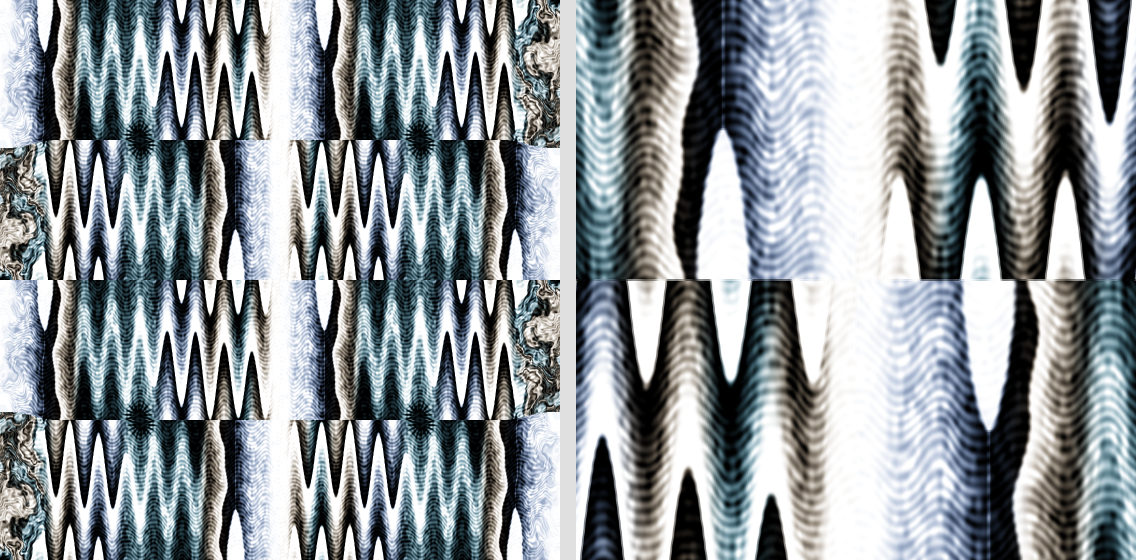
Left, the full canvas; right, a detail of the centre.
Write a three.js fragment shader that draws this pattern.

```glsl
// Brushed ink flames: four bands of two tiles, every other band turned half round.
// Each tile shades a height field skewed by a steep cosine, so its tones form long
// chevrons; fine ripples and grain roughen them, and noise marbles the outer sides.
varying vec2 vUv;

const float PI = 3.14159265;
const float COLUMNS = 2.0;
const float ROWS = 4.0;
const float PEAKS = 10.0;          // chevrons per tile
const float PEAK_HEIGHT = 0.26;    // in tile heights
const float BAND_RATE = 1.35;      // tone ramps per tile height
const float RIPPLES = 34.0;        // fine lines per tile height
const float RIPPLE_DEPTH = 0.15;
const float GRAIN_DEPTH = 0.5;
const float SEAM_BEND = 0.014;
const float SOFTNESS = 0.0005;     // sample offset that smooths edges
const vec3 TEAL = vec3(-0.12, 0.02, 0.07);
const vec3 NAVY = vec3(-0.08, -0.01, 0.10);
const vec3 BROWN = vec3(0.04, 0.0, -0.05);
const vec3 LAVENDER = vec3(-0.08, -0.01, 0.11);

float hash(vec2 p) {
  vec3 q = fract(vec3(p.xyx) * 0.1031);
  q += dot(q, q.yzx + 33.33);
  return fract((q.x + q.y) * q.z);
}

float noise(vec2 p) {
  vec2 i = floor(p), f = fract(p);
  f = f * f * (3.0 - 2.0 * f);
  return mix(mix(hash(i), hash(i + vec2(1.0, 0.0)), f.x),
             mix(hash(i + vec2(0.0, 1.0)), hash(i + 1.0), f.x), f.y);
}

float fbm(vec2 p) {
  float sum = 0.0, weight = 0.5;
  for (int i = 0; i < 4; i++) {
    sum += weight * noise(p);
    p = p * 2.03 + 17.0;
    weight *= 0.5;
  }
  return sum / 0.9375;
}

// Pale wash, black streak and hanging white tongue at the left of a tile.
float streakTone(vec2 p) {
  float wash = mix(1.0, 0.87, smoothstep(0.02, 0.06, p.x));
  float tone = mix(wash, 0.02, smoothstep(0.10, 0.175, p.x + 0.02 * p.y));
  float halfWidth = 0.032 * sqrt(clamp((p.y - 0.64) / 0.3, 0.0, 1.0));
  float tongue = 1.0 - smoothstep(-0.004, 0.003, abs(p.x - 0.158) - halfWidth);
  tone = mix(tone, 1.0, tongue);
  float rim = 0.202 + 0.012 * cos(7.5 * p.y) + 0.004 * sin(23.0 * p.y);
  float fade = mix(1.0, 0.12, smoothstep(0.0, 0.065, p.x - rim));
  return mix(tone, fade, smoothstep(-0.003, 0.003, p.x - rim));
}

// Glowing chevron between dark ones, with a spiky black burst at the foot.
float glowTone(vec2 p, float level) {
  float d = (level - 0.5) / 0.24;
  float tone = 0.08 + 0.76 * exp(-d * d);
  tone += 0.22 * smoothstep(0.40, 0.52, p.x);
  tone *= mix(smoothstep(0.08, 0.26, level), 1.0, smoothstep(0.31, 0.36, p.x));
  vec2 b = (p - vec2(0.495, 0.03)) * vec2(2.0, 1.0);
  float spikes = 0.075 + 0.03 * sin(17.0 * atan(b.y, b.x));
  return tone * smoothstep(-0.03, 0.03, length(b) - spikes);
}

// White tips with a crisp lower rim over dark that slowly fades to light.
float flameTone(vec2 p, float level) {
  float ramp = fract(level * BAND_RATE + 0.6 * noise(vec2(p.x * 11.0, 4.0)) + 0.15);
  float tone = 1.12 - 1.15 * smoothstep(0.0, 0.95, ramp);
  return mix(tone, 1.0, smoothstep(0.96, 1.0, ramp));
}

vec3 tintAt(float x) {
  vec3 tint = mix(LAVENDER, BROWN, smoothstep(0.17, 0.21, x));
  tint = mix(tint, TEAL, smoothstep(0.25, 0.30, x));
  tint = mix(tint, NAVY, smoothstep(0.53, 0.60, x));
  tint = mix(tint, BROWN, smoothstep(0.69, 0.76, x));
  tint = mix(tint, TEAL, smoothstep(0.80, 0.85, x));
  return mix(tint, BROWN, smoothstep(0.88, 0.92, x));
}

vec3 inkAt(vec2 uv) {
  // Bands bend at the outer sides; even ones are turned half round.
  float side = smoothstep(0.40, 0.48, abs(uv.x - 0.5));
  float rowY = (uv.y - SEAM_BEND * side * sin(2.0 * PI * uv.y)) * ROWS;
  vec2 band = vec2(uv.x, fract(rowY));
  if (mod(floor(rowY), 2.0) < 0.5) band = 1.0 - band;

  // Tile position, torn by noise near the sides.
  vec2 p = vec2(fract(band.x * COLUMNS), band.y);
  vec2 tear = vec2(fbm(band * vec2(24.0, 5.0)), fbm(band * vec2(20.0, 4.0) + 9.0)) - 0.5;
  p = clamp(p + side * tear * vec2(0.10, 0.35), 0.0, 1.0);

  // Height skewed into chevrons.
  float wave = cos(2.0 * PI * PEAKS * p.x);
  float level = p.y - PEAK_HEIGHT * smoothstep(0.15, 0.30, p.x) * wave;
  level += 0.16 * (noise(vec2(p.x * 13.0, 1.0)) - 0.5);

  float tone = mix(streakTone(p), glowTone(p, level), smoothstep(0.25, 0.28, p.x));
  tone = mix(tone, flameTone(p, level), smoothstep(0.52, 0.59, p.x));
  tone = mix(tone, 1.0, smoothstep(0.92, 0.98, p.x));
  vec3 tint = tintAt(p.x);

  // Marbled veins on one outer side of each band.
  float marble = smoothstep(0.915, 0.94, band.x + 0.08 * tear.x);
  float vein = fbm(band * vec2(34.0, 4.0) + 3.0 * tear);
  tone = mix(tone, 0.5 + 0.36 * sin(28.0 * vein + 30.0 * band.x), marble);
  tint = mix(tint, mix(BROWN, TEAL, smoothstep(0.4, 0.6, vein)), marble);

  // Streaks, ripples and grain, faint on white.
  float rough = 0.12 + 0.88 * (1.0 - smoothstep(0.75, 1.0, tone));
  rough *= 0.3 + 0.7 * smoothstep(0.0, 0.3, tone);
  float ripple = sin(2.0 * PI * (RIPPLES * p.y - 1.2 * wave + noise(p * vec2(40.0, 8.0))));
  float grain = noise(vec2(p.x * 150.0, p.y * 30.0)) - 0.5;
  float streak = fbm(vec2(p.x * 8.0, level * 14.0)) - 0.5;
  tone += rough * (RIPPLE_DEPTH * ripple + GRAIN_DEPTH * grain + 0.35 * streak);
  tone = clamp(tone, 0.0, 1.0);
  return clamp(vec3(tone) + tint * 4.0 * tone * (1.0 - tone), 0.0, 1.0);
}

void main() {
  vec3 color = vec3(0.0);
  for (int i = 0; i < 4; i++) {
    vec2 corner = vec2(mod(float(i), 2.0), floor(float(i) * 0.5)) - 0.5;
    color += 0.25 * inkAt(vUv + corner * SOFTNESS * 2.0);
  }
  gl_FragColor = vec4(color, 1.0);
}
```
